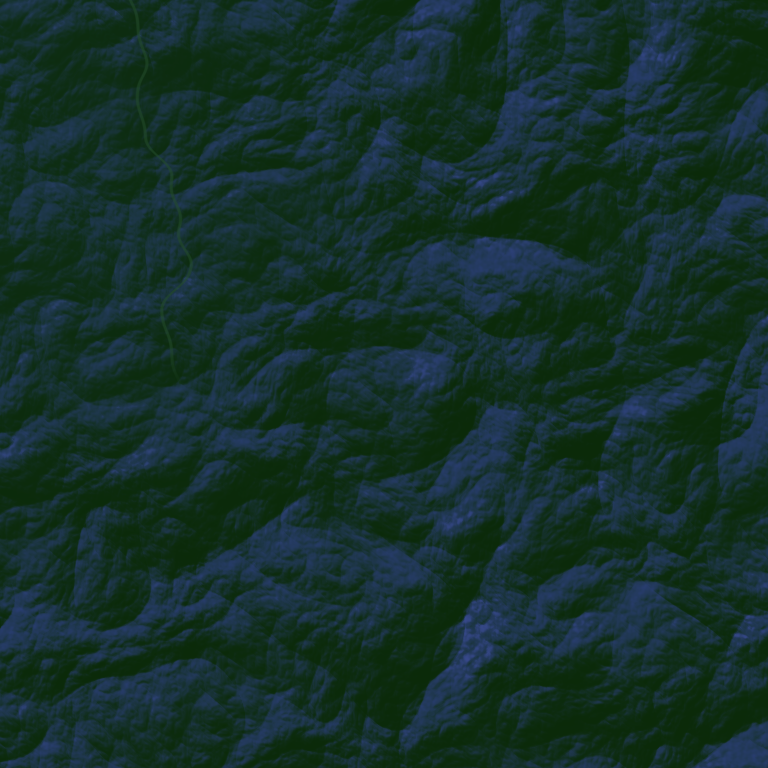
Give the GLSL for this texture, as a WebGL 1 fragment shader.

```glsl
precision highp float;
uniform vec2 u_resolution;

const vec3 SHADE_GREEN = vec3(0.043, 0.165, 0.035);
const vec3 SLOPE_BLUE = vec3(0.145, 0.230, 0.390);
const vec3 BARE_ROCK = vec3(0.235, 0.300, 0.580);
const vec3 HAZE_GREEN = vec3(0.065, 0.195, 0.130);
const vec3 RIVER_GREEN = vec3(0.140, 0.300, 0.170);

const vec2 SUN_DIR = vec2(0.47, -0.883); // toward the sun, on the map
const float BASE_FREQ = 3.7;       // large ridges across the canvas
const float FREQ_STEP = 2.07;
const float SLOPE_GAIN = 0.83;     // steepness kept per octave
const float WARP_FREQ = 6.0;
const float WARP_SIZE = 0.030;
const float SAMPLE_STEP = 0.0018;  // also softens the ridge lines
const float CONTRAST = 1.35;
const float SHADOW_POWER = 1.6;
const float BROAD_LIGHT = 0.9;
const float HAZE = 0.28;
const float RIVER_WIDTH = 0.0016;
const int OCTAVES = 6;

float hash(vec2 cell) {
  vec3 q = fract(vec3(cell.xyx) * vec3(0.1031, 0.1030, 0.0973));
  q += dot(q, q.yzx + 33.33);
  return fract((q.x + q.y) * q.z);
}

vec2 gradientAt(vec2 cell) {
  float angle = 6.28318 * hash(cell);
  return vec2(cos(angle), sin(angle));
}

float gradientNoise(vec2 p) {
  vec2 i = floor(p);
  vec2 f = p - i;
  vec2 w = f * f * f * (f * (f * 6.0 - 15.0) + 10.0);
  vec2 e = vec2(1.0, 0.0);
  float a = dot(gradientAt(i), f);
  float b = dot(gradientAt(i + e.xy), f - e.xy);
  float c = dot(gradientAt(i + e.yx), f - e.yx);
  float d = dot(gradientAt(i + e.xx), f - e.xx);
  return mix(mix(a, b, w.x), mix(c, d, w.x), w.y);
}

// Sharp-crested mountains: folded noise, coarser toward the right
float terrainHeight(vec2 p) {
  vec2 warp = vec2(gradientNoise(p * WARP_FREQ + 31.0),
                   gradientNoise(p * WARP_FREQ + 67.0));
  vec2 q = p + WARP_SIZE * warp;
  float height = 0.0;
  float freq = BASE_FREQ;
  float slope = mix(0.75, 1.35, smoothstep(0.2, 0.8, p.x));
  for (int i = 0; i < OCTAVES; i++) {
    float n = gradientNoise(q * freq + 17.3 * float(i) + 5.0);
    height -= abs(n) * slope / freq;
    freq *= FREQ_STEP;
    slope = (i == 0) ? 0.95 : slope * SLOPE_GAIN;
    q = mat2(0.8, 0.6, -0.6, 0.8) * q;
  }
  return height;
}

// Thin winding stream in the left valley
float riverMask(vec2 p) {
  float bend = 0.12 * gradientNoise(vec2(p.y * 4.0, 3.5))
             + 0.03 * gradientNoise(vec2(p.y * 17.0, 8.5));
  float dist = abs(p.x - 0.21 - bend);
  float reach = smoothstep(0.48, 0.56, p.y);
  return reach * (1.0 - smoothstep(0.5 * RIVER_WIDTH, 2.0 * RIVER_WIDTH, dist));
}

void main() {
  vec2 p = gl_FragCoord.xy / min(u_resolution.x, u_resolution.y);

  // Slope toward the sun
  vec2 offset = SUN_DIR * SAMPLE_STEP;
  float facing = (terrainHeight(p - offset) - terrainHeight(p + offset))
               / (2.0 * SAMPLE_STEP);
  facing += BROAD_LIGHT * gradientNoise(p * 3.1 + 41.0);

  // Evenly spread tones, weighted to shadow
  float lit = pow(1.0 / (1.0 + exp(-CONTRAST * facing)), SHADOW_POWER);
  float grain = gradientNoise(p * 95.0) + 0.6 * gradientNoise(p * 190.0 + 9.0);
  lit *= 1.0 + 0.22 * grain;

  vec3 color = mix(SHADE_GREEN, SLOPE_BLUE, lit);
  float bare = smoothstep(0.82, 1.12, lit)
             * smoothstep(-0.1, 0.35, gradientNoise(p * 9.0 + 23.0));
  color = mix(color, BARE_ROCK, 0.75 * bare);

  // Valley haze and stream on the left
  float haze = HAZE * (1.0 - smoothstep(0.1, 0.6, p.x)) * smoothstep(0.2, 0.7, p.y);
  color = mix(color, HAZE_GREEN, haze);
  color = mix(color, RIVER_GREEN, 0.55 * riverMask(p));

  gl_FragColor = vec4(color, 1.0);
}
```
